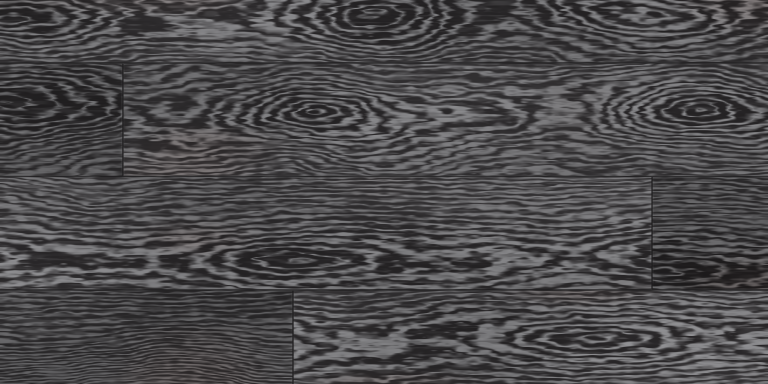
Write a WebGL 2 fragment shader that draws this texture.

```glsl
#version 300 es
precision highp float;
uniform vec2 u_resolution;
out vec4 fragColor;

// Lengths are fractions of the canvas height; vec4 entries run from bottom row to top row
#define PLANK_HEIGHT 0.2955
#define ROW_SHIFT 0.0505
#define JOINTS vec4(0.763, 1.698, 0.32, 9.0)
#define HEARTS vec4(0.54, 0.27, 0.55, 0.42)
#define EYES vec4(1.56, 0.8, 0.72, 0.86)
#define SHORT_HEARTS vec4(1.4, 0.22, 0.62, 0.5)
#define SHORT_EYES vec4(0.3, 1.74, 0.06, 0.0)
#define FIGURE vec4(0.065, 0.055, 0.10, 0.09)
#define EYE_GAP 1.0
#define RING_DENSITY 54.0
#define SEAM_WIDTH 0.004

const float PI = 3.14159;
const vec3 DARK_STAIN = vec3(0.135, 0.127, 0.133);
const vec3 PALE_GRAIN = vec3(0.515, 0.515, 0.525);
const vec3 SEAM_COLOR = vec3(0.11, 0.105, 0.11);

float hash(vec2 p) {
    vec3 q = fract(p.xyx * 0.1031);
    q += dot(q, q.yzx + 33.33);
    return fract((q.x + q.y) * q.z);
}

float noise(vec2 p) {
    vec2 cell = floor(p), f = fract(p);
    f = f * f * (3.0 - 2.0 * f);
    float low = mix(hash(cell), hash(cell + vec2(1, 0)), f.x);
    float high = mix(hash(cell + vec2(0, 1)), hash(cell + vec2(1, 1)), f.x);
    return mix(low, high, f.y);
}

// Noise centred on zero, stretched along the grain
float grainNoise(vec2 p, vec2 scale, float seed) {
    return noise(p * scale + seed) - 0.5;
}

// Distance from the heart of the trunk, cut lengthwise at a wavering depth
float trunkRadius(vec2 p, vec2 eye, float figure, float seed) {
    float along = p.x - eye.x + 0.4 * grainNoise(p, vec2(1.9, 1.0), seed);
    float depth = figure * sin(PI * along / EYE_GAP);
    float across = p.y - eye.y + 0.04 * grainNoise(p, vec2(2.6, 3.0), seed + 7.0);
    float radius = length(vec2(across, depth));
    float warp = 0.55 * grainNoise(p, vec2(4.0, 10.0), seed + 13.0);
    warp += 0.15 * grainNoise(p, vec2(12.0, 32.0), seed + 29.0);
    return radius + figure * warp;
}

void main() {
    vec2 p = gl_FragCoord.xy / u_resolution.y;
    float pixel = 1.0 / u_resolution.y;

    // Plank layout: one joint at most in each row
    float v = (p.y + ROW_SHIFT) / PLANK_HEIGHT;
    float rowId = floor(v);
    int row = int(clamp(rowId, 0.0, 3.0));
    float joint = JOINTS[row];
    bool shortPlank = (p.x < joint) == (joint < 1.0);
    float heart = shortPlank ? SHORT_HEARTS[row] : HEARTS[row];
    float eyeX = shortPlank ? SHORT_EYES[row] : EYES[row];
    float seed = rowId * 17.0 + (shortPlank ? 71.0 : 3.0);

    // Growth rings, closer together away from the heart
    vec2 eye = vec2(eyeX, (rowId + heart) * PLANK_HEIGHT - ROW_SHIFT);
    float radius = trunkRadius(p, eye, FIGURE[row], seed);
    float rings = RING_DENSITY * radius + 75.0 * radius * abs(radius);

    // Fibres step the ring edges sideways and shred them into dashes
    float fibre = grainNoise(p, vec2(30.0, 150.0), seed);
    float dash = grainNoise(p, vec2(55.0, 230.0), seed + 5.0);
    float wave = abs(fract(rings + 0.55 * fibre) * 2.0 - 1.0);
    float straight = smoothstep(0.04, 0.15, radius);
    float patchiness = grainNoise(p, vec2(3.0, 9.0), seed + 53.0);
    float level = 0.55 + 0.3 * patchiness + 0.25 * smoothstep(0.06, 0.0, radius);
    float softness = 0.34 + min(0.6 * fwidth(rings), 0.3);
    float pale = smoothstep(level - softness, level + softness, wave + 0.4 * dash);
    pale = mix(0.43, pale, mix(0.94, 0.68, straight));

    // Dark pores on the pale bands, pale flecks on the stain
    float pore = smoothstep(0.05, 0.40, grainNoise(p, vec2(24.0, 190.0), seed + 61.0));
    float fleck = smoothstep(0.05, 0.42, grainNoise(p, vec2(20.0, 170.0), seed + 83.0));
    pale = mix(pale, 0.12, mix(0.3, 0.55, straight) * pore);
    pale = mix(pale, 0.68, mix(0.22, 0.45, straight) * fleck);
    vec3 color = mix(DARK_STAIN, PALE_GRAIN, pale);

    // Uneven finish: broad tone, warm stain, plank tone
    float tone = 1.01 + 0.2 * grainNoise(p, vec2(1.7, 4.0), seed + 97.0) + 0.12 * dash;
    tone *= shortPlank ? 0.84 : 0.97 + 0.06 * hash(vec2(seed, 2.0));
    float warmth = smoothstep(0.1, 0.45, grainNoise(p, vec2(2.0, 8.0), seed + 31.0));
    color *= tone * mix(vec3(1.0), vec3(1.02, 0.97, 0.95), warmth);

    // Seams with a faint worn edge
    float rowEdge = abs(v - round(v)) * PLANK_HEIGHT;
    float edge = min(rowEdge, abs(p.x - joint));
    float halfSeam = 0.5 * SEAM_WIDTH;
    float worn = smoothstep(3.0 * halfSeam, halfSeam, edge) * (0.5 + fibre);
    color = mix(color, PALE_GRAIN * 0.8, 0.3 * worn);
    float seam = 1.0 - smoothstep(halfSeam - 0.5 * pixel, halfSeam + 0.5 * pixel, edge);
    color = mix(color, SEAM_COLOR, 0.7 * seam);

    fragColor = vec4(color, 1.0);
}
```
